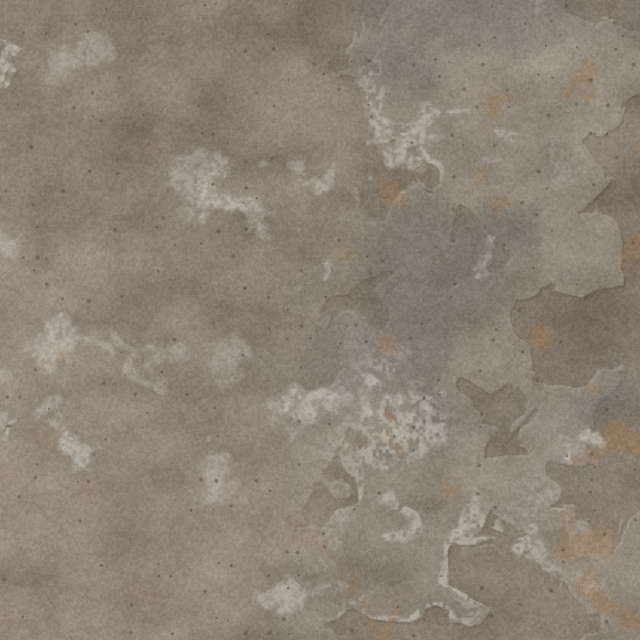
Give the GLSL for this texture, as a WebGL 1 fragment shader.

```glsl
precision highp float;
uniform vec2 u_resolution;

const vec3 CONCRETE = vec3(0.548, 0.506, 0.452);
const vec3 SKIN = vec3(0.568, 0.534, 0.484);
const vec3 EXPOSED = vec3(0.510, 0.468, 0.412);
const vec3 SLATE = vec3(0.465, 0.445, 0.420);
const vec3 RUST = vec3(0.600, 0.470, 0.340);
const vec3 SALT = vec3(0.735, 0.715, 0.680);
const vec3 PIT = vec3(0.360, 0.320, 0.280);
const float MOTTLE = 0.15;
const float GRAIN = 0.062;
const float FLAKE_SCALE = 8.0;
const float FLAKE_LEVEL = 0.47;
const float BLOB_CELLS = 13.0;
const float PIT_CELLS = 46.0;

float hash(vec2 p) {
  vec3 q = fract(vec3(p.xyx) * 0.1031);
  q += dot(q, q.yzx + 33.33);
  return fract((q.x + q.y) * q.z);
}

vec2 hash2(vec2 p) {
  return vec2(hash(p + 17.3), hash(p + 71.9));
}

float noise(vec2 p) {
  vec2 i = floor(p), f = fract(p);
  f = f * f * (3.0 - 2.0 * f);
  return mix(mix(hash(i), hash(i + vec2(1, 0)), f.x),
             mix(hash(i + vec2(0, 1)), hash(i + vec2(1, 1)), f.x), f.y);
}

float fbm(vec2 p) {
  float sum = 0.0, amp = 0.516;
  for (int i = 0; i < 5; i++) {
    sum += amp * noise(p);
    p = mat2(1.6, 1.2, -1.2, 1.6) * p + 19.7;
    amp *= 0.5;
  }
  return sum;
}

// Height of the peeling surface skin
float flakeField(vec2 p) {
  vec2 warp = vec2(noise(p * 22.0), noise(p * 22.0 + 40.0)) - 0.5;
  return fbm(p * FLAKE_SCALE + warp * 0.6 + 5.0);
}

float flakeLayer(float field) {
  return smoothstep(FLAKE_LEVEL - 0.012, FLAKE_LEVEL + 0.012, field);
}

// Ragged salt blooms, denser in the lower left
float saltBlobs(vec2 p) {
  vec2 ragged = vec2(fbm(p * 24.0), fbm(p * 24.0 + 60.0)) - 0.5;
  vec2 q = p * BLOB_CELLS + ragged * 1.7;
  vec2 cell = floor(q);
  float bloom = 0.0;
  for (int y = -1; y <= 1; y++) {
    for (int x = -1; x <= 1; x++) {
      vec2 id = cell + vec2(float(x), float(y));
      vec2 center = id + hash2(id);
      vec2 at = center / BLOB_CELLS;
      float left = 1.0 - smoothstep(0.25, 0.6, at.x);
      float low = smoothstep(0.1, 0.28, at.y) * (1.0 - smoothstep(0.55, 0.75, at.y));
      float chance = 0.06 + left * (0.10 + 0.24 * low);
      float radius = mix(0.25, 0.72, hash(id + 5.1));
      float shape = 1.0 - smoothstep(radius * 0.35, radius, length((q - center) * vec2(0.85, 1.0)));
      bloom = max(bloom, shape * step(hash(id + 31.7), chance) * mix(0.5, 1.0, hash(id + 9.4)));
    }
  }
  return bloom;
}

float pits(vec2 p) {
  vec2 q = p * PIT_CELLS, id = floor(q);
  vec2 center = 0.25 + 0.5 * hash2(id + 90.0);
  float radius = mix(0.06, 0.17, hash(id + 3.3));
  float dotMask = 1.0 - smoothstep(radius * 0.5, radius + 0.05, length(fract(q) - center));
  return dotMask * step(0.88, hash(id + 44.0));
}

void main() {
  vec2 p = gl_FragCoord.xy / u_resolution;

  // Broad tone and mottling
  float broad = fbm(p * 3.5 + 11.0);
  float mottle = fbm(p * vec2(15.0, 20.0) + 3.0);
  float right = smoothstep(0.42, 0.66, p.x + 0.4 * (noise(p * 4.0 + 8.0) - 0.5));
  vec3 color = CONCRETE + (broad - 0.5) * 0.10 + (mottle - 0.5) * MOTTLE;

  // Peeled skin with lit and shaded rims
  float field = flakeField(p);
  float layer = flakeLayer(field);
  float relief = layer - flakeLayer(flakeField(p + vec2(-0.003, 0.004)));
  float peel = mix(0.12, 0.85, right);
  color += (mix(EXPOSED, SKIN, layer) - CONCRETE) * peel;
  color += relief * 0.045 * peel;

  // Grey damp areas and rust tints
  float damp = smoothstep(0.54, 0.74, fbm(p * 5.0 + 37.0)) * right;
  color = mix(color, SLATE, damp * 0.55);
  float rust = smoothstep(0.64, 0.78, fbm(p * 13.0 + 83.0));
  color = mix(color, RUST, rust * (0.15 + 0.35 * right));

  // Salt: soft blooms and lace along the flake rims
  float crumbs = 0.6 * noise(p * 190.0) + 0.4 * noise(p * 85.0 + 7.0);
  float speckle = smoothstep(0.22, 0.68, crumbs);
  float column = 1.0 - smoothstep(0.08, 0.27, abs(p.x - 0.70));
  float zone = column * smoothstep(0.44, 0.60, fbm(p * 5.0 + 52.0) + 0.06 * (0.5 - p.y));
  float lace = 1.0 - smoothstep(0.02, 0.085, abs(field - FLAKE_LEVEL - 0.05));
  float salt = max(saltBlobs(p) * mix(0.45, 1.0, speckle), lace * zone * speckle * 0.85);
  color = mix(color, SALT, salt * 0.82);

  // Pits and fine grain
  color = mix(color, PIT, pits(p) * 0.6);
  float grain = 0.55 * noise(p * 420.0) + 0.45 * noise(p * 210.0 + 29.0) - 0.5;
  color += grain * GRAIN * 1.7;
  gl_FragColor = vec4(color, 1.0);
}
```
